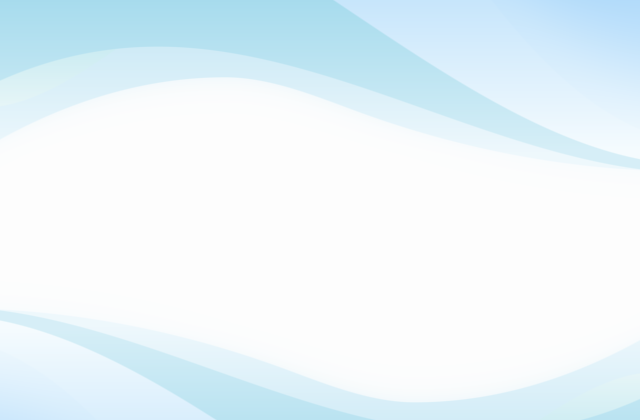
A Shadertoy shader for this background:

```glsl
// Curve knots: x, depth below the top edge, slope
const vec3 CREST_A = vec3(0.0, 0.192, -0.68);
const vec3 CREST_B = vec3(0.247, 0.111, 0.0);
const vec3 CREST_C = vec3(1.0, 0.403, 0.20);
const vec3 RIM_A = vec3(0.0, 0.332, -0.84);
const vec3 RIM_B = vec3(0.352, 0.184, 0.0);
const vec3 RIM_C = vec3(0.547, 0.259, 0.57);
const vec3 RIM_D = vec3(1.0, 0.405, 0.08);
const vec3 PANEL_A = vec3(0.521, 0.0, 1.02);
const vec3 PANEL_B = vec3(1.0, 0.379, 0.30);
const vec3 CORNER_A = vec3(0.768, 0.0, 1.97);
const vec3 CORNER_B = vec3(1.0, 0.308, 0.64);
const vec3 LEAF_A = vec3(0.0, 0.253, -0.23);
const vec3 LEAF_B = vec3(0.208, 0.089, -1.06);

const float TURN_SUM = 1.142;   // depths of paired points add up to this
const float GLOW_WIDTH = 0.03;
const float GLOW_STRENGTH = 0.3;

// Colours, from the outer edge inward
const vec3 PAPER = vec3(0.992);
const vec3 DEEP_OUTER = vec3(0.655, 0.86, 0.93);
const vec3 DEEP_INNER = vec3(0.84, 0.935, 0.968);
const vec3 BAND_OUTER = vec3(0.81, 0.92, 0.965);
const vec3 BAND_INNER = vec3(0.935, 0.972, 0.99);
const vec3 LEAF_OUTER = vec3(0.80, 0.925, 0.95);
const vec3 LEAF_INNER = vec3(0.90, 0.96, 0.968);
const vec3 PANEL_OUTER = vec3(0.78, 0.90, 0.985);
const vec3 PANEL_INNER = vec3(0.96, 0.985, 0.996);
const vec3 CORNER_SHADE = vec3(0.08, 0.04, 0.004);

// Cubic between two knots, continued as straight lines
float arc(float x, vec3 a, vec3 b) {
    float span = b.x - a.x;
    float s = clamp((x - a.x) / span, 0.0, 1.0);
    float r = 1.0 - s;
    float y = a.y * r * r * (1.0 + 2.0 * s) + b.y * s * s * (3.0 - 2.0 * s);
    y += span * s * r * (a.z * r - b.z * s);
    return y + a.z * min(x - a.x, 0.0) + b.z * max(x - b.x, 0.0);
}

float crestCurve(float x) {
    return x < CREST_B.x ? arc(x, CREST_A, CREST_B) : arc(x, CREST_B, CREST_C);
}

float rimCurve(float x) {
    if (x < RIM_B.x) return arc(x, RIM_A, RIM_B);
    return x < RIM_C.x ? arc(x, RIM_B, RIM_C) : arc(x, RIM_C, RIM_D);
}

// Smooth coverage of the positive side
float cover(float d) {
    return smoothstep(-0.75, 0.75, d / max(fwidth(d), 1e-5));
}

vec3 ramp(vec3 outer, vec3 inner, float start, float end, float depth) {
    return mix(outer, inner, clamp((depth - start) / (end - start), 0.0, 1.0));
}

void mainImage(out vec4 fragColor, in vec2 fragCoord) {
    // The lower waves are the upper ones after a half turn
    vec2 p = fragCoord / iResolution.xy;
    p.y = 1.0 - p.y;
    if (p.y > 0.5 * TURN_SUM) p = vec2(1.0, TURN_SUM) - p;

    float rim = rimCurve(p.x) - p.y;
    float crest = crestCurve(p.x) - p.y;
    float panel = arc(p.x, PANEL_A, PANEL_B) - p.y;
    float corner = arc(p.x, CORNER_A, CORNER_B) - p.y;
    float leaf = arc(p.x, LEAF_A, LEAF_B) - p.y;

    // Paper with a faint glow below the rim
    vec3 band = ramp(BAND_OUTER, BAND_INNER, 0.11, 0.37, p.y);
    vec3 color = mix(PAPER, band, GLOW_STRENGTH * exp(min(rim, 0.0) / GLOW_WIDTH));

    // Pale band, leaf and deep wave
    color = mix(color, band, cover(rim));
    color = mix(color, ramp(LEAF_OUTER, LEAF_INNER, 0.12, 0.25, p.y), cover(leaf));
    color = mix(color, ramp(DEEP_OUTER, DEEP_INNER, 0.0, 0.36, p.y), cover(crest));

    // Sweeping panel and its shaded corner
    color = mix(color, ramp(PANEL_OUTER, PANEL_INNER, 0.0, 0.36, p.y), cover(panel));
    float shade = 0.15 + 0.85 * smoothstep(0.0, 0.3, corner);
    color -= CORNER_SHADE * shade * cover(corner);

    fragColor = vec4(color, 1.0);
}
```
